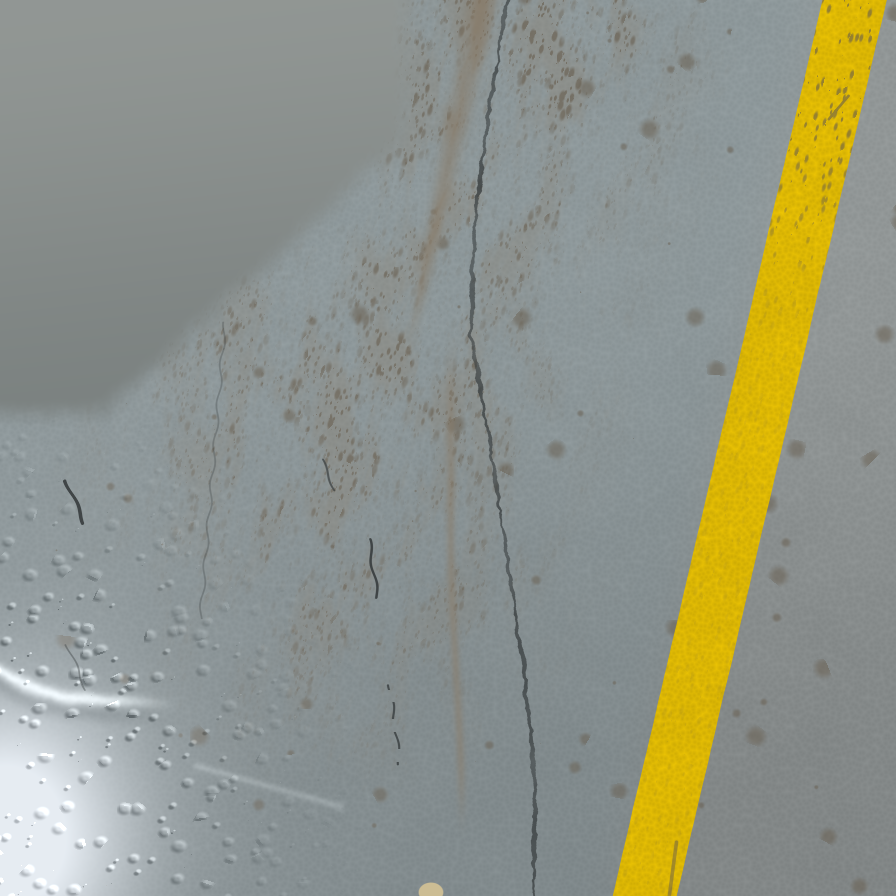
A WebGL 2 fragment shader for this texture:

```glsl
#version 300 es
precision highp float;
uniform vec2 u_resolution;
out vec4 fragColor;

#define FLOOR_COOL vec3(0.535, 0.575, 0.585)
#define FLOOR_GREY vec3(0.550, 0.570, 0.570)
#define HAZE_DARK vec3(0.480, 0.505, 0.500)
#define HAZE_LIGHT vec3(0.570, 0.590, 0.580)
#define PAINT vec3(0.885, 0.735, 0.015)
#define GRIME vec3(0.400, 0.360, 0.300)
#define RUST vec3(0.530, 0.475, 0.400)
#define CRACK vec3(0.215, 0.235, 0.240)
#define SHINE vec3(0.900, 0.925, 0.950)
#define LEAN 0.21
#define GRAIN 0.035

// Crack x position at evenly spaced heights, bottom to top
const float crackX[9] = float[9](0.595, 0.597, 0.585, 0.567, 0.548, 0.526, 0.529, 0.545, 0.566);

vec2 hash2(vec2 p) {
  return fract(sin(vec2(dot(p, vec2(127.1, 311.7)), dot(p, vec2(269.5, 183.3)))) * 43758.5);
}

// Cellular noise: distance to nearest point and that point's random id
vec2 cells(vec2 p) {
  vec2 base = floor(p), best = vec2(9.0, 0.0);
  for (int j = -1; j <= 1; j++)
    for (int i = -1; i <= 1; i++) {
      vec2 c = base + vec2(i, j), h = hash2(c);
      float d = length(c + h - p);
      if (d < best.x) best = vec2(d, fract(h.x * 7.3 + h.y * 13.7));
    }
  return best;
}

// Scattered spots; only ids above the threshold show
float specks(vec2 p, float threshold) {
  vec2 c = cells(p);
  float r = 0.55 * smoothstep(threshold, 1.0, c.y);
  return (1.0 - smoothstep(r * 0.3, r + 0.02, c.x)) * step(threshold, c.y);
}

// Layered sines, roughly -1 to 1
float clouds(vec2 p) {
  float sum = 0.0, amp = 0.5;
  for (int i = 0; i < 5; i++) {
    sum += amp * sin(p.x + 1.7 * sin(p.y)) * cos(p.y * 1.1 + sin(p.x * 0.8));
    p = mat2(1.5, 1.1, -1.1, 1.5) * p + 2.3;
    amp *= 0.62;
  }
  return sum;
}

float segment(vec2 p, vec2 a, vec2 b) {
  vec2 d = b - a;
  return length(p - a - d * clamp(dot(p - a, d) / dot(d, d), 0.0, 1.0));
}

float stroke(float d, float width) {
  float aa = 0.7 / u_resolution.y;
  return 1.0 - smoothstep(width - aa, width + aa, d);
}

float bell(float x, float width) { return exp(-x * x / (width * width)); }

float crackAt(float y) {
  float t = clamp(y, 0.0, 0.999) * 8.0;
  int i = int(t);
  return mix(crackX[i], crackX[i + 1], fract(t));
}

float bumps(vec2 p) { return specks(p * vec2(55.0, 70.0), 0.6); }

void main() {
  vec2 uv = gl_FragCoord.xy / u_resolution;
  float x = uv.x, y = uv.y;
  vec2 slant = vec2(x - LEAN * y, y);
  float mottling = clouds(uv * 24.0);
  float fine = cells(uv * 190.0).x - 0.5;

  // Painted floor with broad shading
  vec3 col = mix(FLOOR_COOL, FLOOR_GREY, smoothstep(0.7, 0.85, x - 0.23 * (y - 0.3)));
  col *= 0.93 + 0.11 * smoothstep(0.05, 0.75, y);
  col += 0.008 * mottling + GRAIN * fine;

  // Grime: leaning specks over a soft stained band
  float axis = 0.40 + 0.15 * smoothstep(0.25, 1.0, y);
  float band = bell(x - axis, 0.15) * smoothstep(0.08, 0.4, y);
  band += 0.7 * bell(x - 0.25, 0.12) * bell(y - 0.57, 0.16);
  band += 0.6 * bell(x - 0.67, 0.09) * smoothstep(0.72, 1.0, y);
  float patches = smoothstep(-0.35, 0.6, clouds(slant * vec2(42.0, 15.0) + 4.0));
  float dirt = specks(slant * vec2(120.0, 60.0), 0.45) + 0.8 * specks(slant * vec2(230.0, 130.0), 0.5);
  col = mix(col, RUST, 0.30 * clamp(band, 0.0, 1.0) * patches);
  col = mix(col, GRIME, 0.60 * clamp(band * dirt * (0.15 + patches), 0.0, 1.0));
  col = mix(col, GRIME, 0.5 * specks(uv * 38.0, 0.93));

  // Long rust drags
  float drag = bell(x - (0.462 + LEAN * (y - 0.635)), 0.007 + 0.008 * smoothstep(0.6, 1.0, y));
  col = mix(col, RUST, 0.7 * drag * smoothstep(0.58, 0.72, y) * (0.75 + 0.35 * patches));
  float drip = bell(x - 0.503 - 0.012 * smoothstep(0.4, 0.1, y), 0.005);
  col = mix(col, RUST, 0.5 * drip * smoothstep(0.06, 0.16, y) * (1.0 - smoothstep(0.5, 0.65, y)));

  // Glare in the lower left, with embossed lumps and a bright ridge
  float glare = exp(-dot((uv - vec2(0.01, 0.06)) / vec2(0.13, 0.15), (uv - vec2(0.01, 0.06)) / vec2(0.13, 0.15)));
  float sheen = exp(-length((uv - vec2(0.0, 0.1)) / vec2(0.20, 0.24)));
  float relief = bumps(uv - vec2(0.0015)) - bumps(uv + vec2(0.0015));
  col = mix(col, SHINE, clamp(0.95 * glare + 0.38 * sheen, 0.0, 1.0));
  col += 0.22 * relief * smoothstep(0.08, 0.5, sheen);
  float ridge = y - 0.212 - 0.04 * exp(-18.0 * x) - 0.004 * mottling;
  float ridgeEnd = 1.0 - smoothstep(0.10, 0.21, x);
  col += ridgeEnd * (0.27 * bell(ridge, 0.007) - 0.07 * bell(ridge + 0.016, 0.009));
  col += 0.08 * bell(segment(uv, vec2(0.22, 0.145), vec2(0.38, 0.10)), 0.004);

  // Main crack, then short scratches
  float wobble = 0.003 * clouds(vec2(2.0, y * 85.0));
  float crackWidth = 0.0020 + 0.0016 * clouds(vec2(y * 60.0, 5.0));
  float crack = stroke(abs(x - crackAt(y) - wobble), max(crackWidth, 0.0010));
  col = mix(col, CRACK, crack * (0.68 + 0.2 * mottling));
  vec2 bent = uv + vec2(0.002 * sin(y * 140.0), 0.0);
  float scratch = stroke(segment(bent, vec2(0.074, 0.463), vec2(0.094, 0.416)), 0.0018);
  scratch += 0.7 * stroke(segment(bent, vec2(0.359, 0.487), vec2(0.374, 0.453)), 0.0011);
  scratch += 0.9 * stroke(segment(bent, vec2(0.412, 0.398), vec2(0.421, 0.333)), 0.0014);
  scratch += 0.8 * stroke(segment(bent, vec2(0.435, 0.235), vec2(0.446, 0.147)), 0.0012) * step(-0.2, sin(y * 190.0));
  scratch += 0.3 * stroke(segment(bent, vec2(0.251, 0.64), vec2(0.224, 0.31)), 0.0010);
  scratch += 0.4 * stroke(segment(bent, vec2(0.075, 0.28), vec2(0.096, 0.23)), 0.0010);
  col = mix(col, CRACK, clamp(scratch, 0.0, 0.9));

  // Yellow stripe with scuffs
  float across = x - (0.7195 + 0.2345 * y);
  vec3 paint = PAINT * (0.98 + 0.025 * mottling + 0.1 * fine);
  float scuff = specks(vec2(across * 160.0, y * 75.0), 0.6) * (0.1 + 0.55 * smoothstep(0.6, 0.9, y));
  scuff += 0.7 * stroke(segment(uv, vec2(0.925, 0.867), vec2(0.947, 0.893)), 0.0014);
  scuff += 0.5 * stroke(segment(uv, vec2(0.747, 0.0), vec2(0.755, 0.06)), 0.0020);
  paint = mix(paint, GRIME, clamp(scuff, 0.0, 0.6));
  col = mix(col, paint, stroke(abs(across), 0.0357 + 0.0005 * mottling));

  // Cream chip on the lower edge
  col = mix(col, vec3(0.80, 0.74, 0.58), stroke(length((uv - vec2(0.481, 0.004)) * vec2(0.8, 1.0)), 0.011));

  // Smooth haze in the upper left
  float edge = max(0.68 * (x - 0.469) - 0.734 * (y - 0.857), max(x - 0.455, 0.535 - y));
  vec3 haze = mix(HAZE_DARK, HAZE_LIGHT, smoothstep(0.5, 1.05, y + 0.12 * (0.3 - x)));
  col = mix(haze, col, smoothstep(-0.022, 0.014, edge + 0.006 * mottling));

  fragColor = vec4(clamp(col, 0.0, 1.0), 1.0);
}
```
